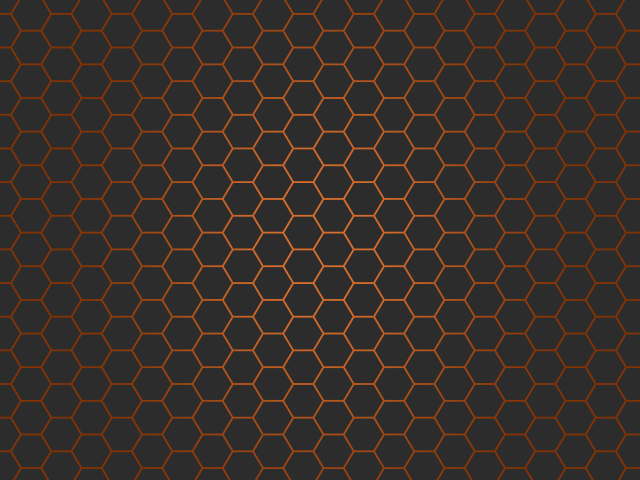
Write a Shadertoy shader that draws this pattern.

```glsl
// A charcoal honeycomb of thin orange lines, glowing brighter toward the middle.

// Lengths are in canvas heights, measured from the canvas centre.
const float COLUMN_STEP = 0.06302;              // distance between hexagon columns
const float ROW_STEP    = 0.0701;               // distance between hexagons in a column
const vec2  GRID_ORIGIN = vec2(0.0283, 0.0505); // centre of one hexagon
const float LINE_WIDTH  = 0.0039;
const vec2  GLOW_RADIUS = vec2(0.56, 0.70);
const float GLOW_CORE   = 0.10;                 // fully lit part of the glow radius

const vec3 CHARCOAL   = vec3(0.173);
const vec3 RUST       = vec3(0.51, 0.20, 0.02);
const vec3 HOT_ORANGE = vec3(0.84, 0.43, 0.18);

const float SQRT3 = 1.7320508;

// Offset from the nearest point of a rectangular lattice.
vec2 latticeOffset(vec2 p, vec2 pitch) {
    return p - pitch * floor(p / pitch + 0.5);
}

// Distance to the nearest side of a flat-topped hexagonal grid.
float honeycombDistance(vec2 p) {
    float inradius = COLUMN_STEP / SQRT3;
    p.y *= 2.0 * inradius / ROW_STEP; // undo the slight vertical squash
    vec2 pitch = vec2(2.0 * COLUMN_STEP, 2.0 * inradius);

    // Two interleaved lattices hold all the hexagon centres.
    vec2 a = latticeOffset(p, pitch);
    vec2 b = latticeOffset(p - 0.5 * pitch, pitch);
    vec2 cell = abs(dot(a, a) < dot(b, b) ? a : b);
    return inradius - max(cell.y, dot(cell, vec2(0.5 * SQRT3, 0.5)));
}

void mainImage(out vec4 fragColor, in vec2 fragCoord) {
    float pixel = 1.0 / iResolution.y;
    vec2 p = (fragCoord - 0.5 * iResolution.xy) * pixel;

    // Smooth line coverage
    float side = honeycombDistance(p - GRID_ORIGIN);
    float line = clamp((0.5 * LINE_WIDTH - side) / pixel + 0.5, 0.0, 1.0);

    // Elliptical glow tints only the lines
    float glow = 1.0 - smoothstep(GLOW_CORE, 1.0, length(p / GLOW_RADIUS));
    vec3 lineColor = mix(RUST, HOT_ORANGE, glow);

    fragColor = vec4(mix(CHARCOAL, lineColor, line), 1.0);
}
```
